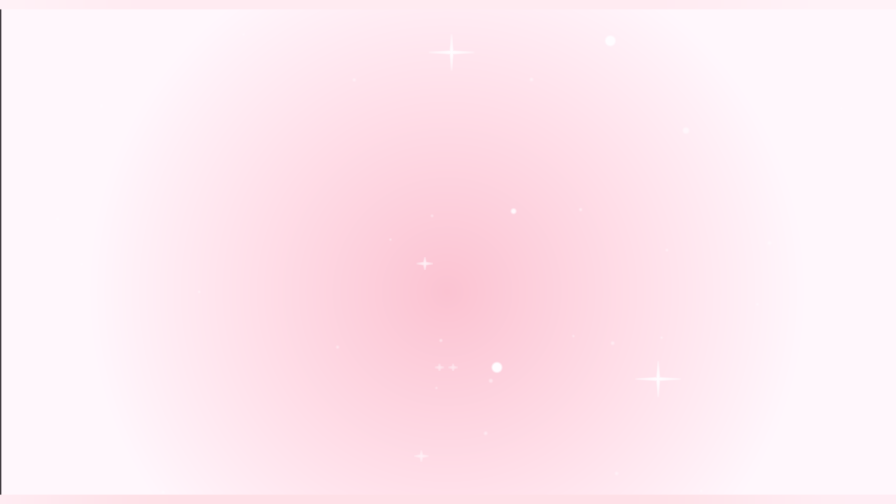
Give the GLSL for this background, as a WebGL 2 fragment shader.

```glsl
#version 300 es
precision highp float;
// Soft pink radial glow with white sparkles, pale bands above and below, and a dark left edge.
uniform vec2 u_resolution;
out vec4 fragColor;

float hash(vec2 p) {
    p = fract(p * vec2(123.34, 456.21));
    p += dot(p, p + 45.32);
    return fract(p.x * p.y);
}

// Round speck with a soft rim.
float dotGlow(vec2 p, float radius) {
    float soft = 0.5 / u_resolution.y + 0.002;
    return 1.0 - smoothstep(radius - soft, radius + soft, length(p));
}

// Thin ray along x that tapers to its tips.
float ray(vec2 p, float reach) {
    float taper = max(1.0 - abs(p.x) / reach, 0.0);
    float width = 0.002 + 0.003 * taper * taper;
    return sqrt(taper) * (1.0 - smoothstep(0.2 * width, width + 0.0015, abs(p.y)));
}

// Four-pointed star, slightly wider than tall.
float sparkle(vec2 p, float reach) {
    return max(ray(p, reach), ray(p.yx, reach * 0.8));
}

// Faint random specks, one candidate per cell, denser low in the middle.
float dust(vec2 p, vec2 heart) {
    vec2 cell = floor(p * 11.0);
    vec2 offset = 0.2 + 0.6 * vec2(hash(cell + 3.1), hash(cell + 8.7));
    vec2 spot = (cell + offset) / 11.0;
    float size = mix(0.0015, 0.0035, hash(cell + 5.3));
    float density = 0.06 + 0.3 * exp(-12.0 * dot(spot - heart, spot - heart));
    return 0.45 * step(hash(cell + 1.9), density) * dotGlow(p - spot, size);
}

void main() {
    vec2 p = gl_FragCoord.xy / u_resolution.y;
    float aspect = u_resolution.x / u_resolution.y;
    float pixel = 1.0 / u_resolution.y;

    // Radial glow, fading into near-white
    float r = length(p - vec2(0.499 * aspect, 0.421));
    vec3 color = vec3(0.985, 0.765, 0.823) + vec3(0.04, 0.285, 0.235) * r;
    color = min(color, vec3(1.0, 0.968, 0.988));

    // Sparkles
    float light = dust(p, vec2(0.56 * aspect, 0.2));
    light = max(light, sparkle(p - vec2(0.896, 0.896), 0.046));
    light = max(light, sparkle(p - vec2(1.306, 0.248), 0.046));
    light = max(light, 0.75 * sparkle(p - vec2(0.843, 0.477), 0.017));
    light = max(light, 0.6 * sparkle(p - vec2(0.836, 0.095), 0.015));
    light = max(light, dotGlow(p - vec2(0.986, 0.271), 0.010));
    light = max(light, dotGlow(p - vec2(1.211, 0.919), 0.010));
    light = max(light, 0.9 * dotGlow(p - vec2(1.019, 0.581), 0.005));
    light = max(light, 0.6 * dotGlow(p - vec2(1.361, 0.741), 0.006));

    // Pair of tiny stars below the centre
    for (int i = 0; i < 2; i++) {
        vec2 spot = vec2(0.872 + 0.027 * float(i), 0.271);
        light = max(light, 0.5 * sparkle(p - spot, 0.010));
    }
    color = mix(color, vec3(1.0, 0.99, 1.0), light);

    // Dark line on the left, between the bands
    float inside = smoothstep(0.0185 - pixel, 0.0185 + pixel, min(p.y, 1.0 - p.y));
    float line = 1.0 - smoothstep(0.0028 - 0.5 * pixel, 0.0028 + 0.5 * pixel, p.x);
    color = mix(color, vec3(0.1, 0.08, 0.1), 0.82 * line);

    // Bands, palest toward the sides
    float side = smoothstep(0.25, 0.5, abs(p.x / aspect - 0.45));
    vec3 lowBand = mix(vec3(0.995, 0.88, 0.905), vec3(1.0, 0.93, 0.955), side);
    vec3 highBand = mix(vec3(1.0, 0.92, 0.945), vec3(1.0, 0.95, 0.97), side);
    color = mix(mix(lowBand, highBand, step(0.5, p.y)), color, inside);

    fragColor = vec4(color, 1.0);
}
```
